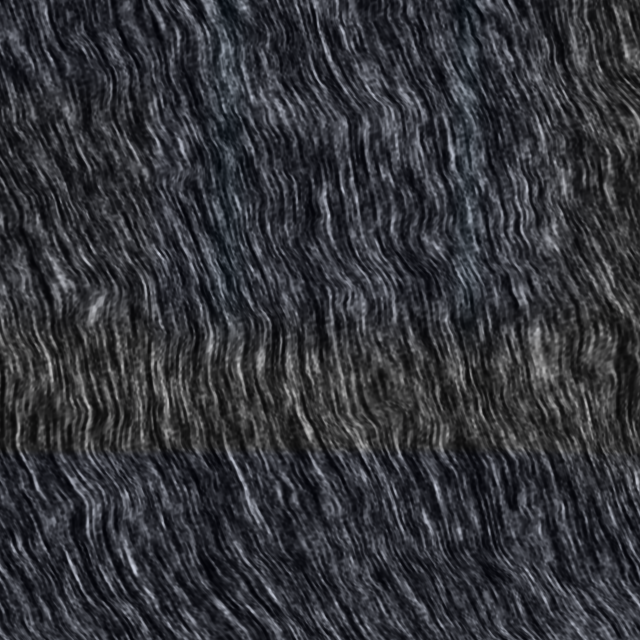
Give the GLSL for this texture, as a WebGL 1 fragment shader.

```glsl
precision highp float;
// Dark polished stone with pale, kinked ribbons of silvery streaks and faint reflections.
uniform vec2 u_resolution;

#define SLANT 0.37         // sideways lean of the streaks
#define FOLD 0.022         // size of the broad folds
#define KINK 0.011         // size of the tight folds
#define RIPPLE 0.0032      // size of the smallest bends
#define BAND_SCALE 46.0    // ribbons and gaps across the canvas
#define STREAK_SCALE 122.0 // streaks and gaps across the canvas
#define FIBRE_SCALE 205.0  // thin fibres across the canvas
#define SPECK_SCALE 270.0  // specks across the canvas
#define CONTRAST 0.65
#define MID_TONE 0.190
#define HAZE 0.020         // strength of the reflections
#define ALTERNATION 0.32   // how strictly pale and dark columns take turns

float hash(vec2 p) {
  vec3 q = fract(vec3(p.xyx) * 0.1031);
  q += dot(q, q.yzx + 33.33);
  return fract((q.x + q.y) * q.z);
}

// Smooth value noise in -1..1.
float noise(vec2 p) {
  vec2 cell = floor(p);
  vec2 f = fract(p);
  f = f * f * (3.0 - 2.0 * f);
  float low = mix(hash(cell), hash(cell + vec2(1.0, 0.0)), f.x);
  float high = mix(hash(cell + vec2(0.0, 1.0)), hash(cell + 1.0), f.x);
  return 2.0 * mix(low, high, f.y) - 1.0;
}

// One column of dashes, shifted along by its own random amount.
float dashes(float column, float along) {
  float y = along + 37.0 * hash(vec2(column, 7.0));
  float row = floor(y);
  float f = smoothstep(0.1, 0.9, fract(y));
  float dash = 2.0 * mix(hash(vec2(column, row)), hash(vec2(column, row + 1.0)), f) - 1.0;
  float side = 2.0 * mod(column, 2.0) - 1.0;
  return ALTERNATION * side + 0.85 * dash;
}

// Staggered streaks: x runs across the grain, y along it.
float streaks(vec2 p) {
  float column = floor(p.x);
  float f = smoothstep(0.1, 0.9, fract(p.x));
  return mix(dashes(column, p.y), dashes(column + 1.0, p.y), f);
}

// Bends the plane into grain coordinates: across, along.
vec2 grainSpace(vec2 p) {
  float across = p.x + SLANT * p.y;
  across += 0.16 * min(p.y - 0.30, 0.0);
  across -= 0.05 * smoothstep(0.28, 0.58, p.y);
  across += FOLD * noise(p * vec2(3.5, 6.0) + 11.3);
  across += KINK * noise(p * vec2(8.0, 15.0) + 41.7);
  across += RIPPLE * noise(p * vec2(24.0, 42.0) + 83.1);
  return vec2(across + 2.0, p.y - 0.3 * p.x + 2.0);
}

// Soft vertical strip around a centre line.
float strip(float x, float centre, float width) {
  float d = (x - centre) / width;
  return exp(-d * d);
}

void main() {
  vec2 uv = gl_FragCoord.xy / u_resolution;
  vec2 g = grainSpace(uv);

  // Uneven ribbon widths, then grain from ribbons to fine specks.
  float drift = 0.006 * noise(g * vec2(22.0, 7.0) + 5.0);
  float tone = 0.75 * streaks(vec2(g.x + drift, g.y) * vec2(BAND_SCALE, 8.0));
  tone += 1.20 * streaks(g * vec2(STREAK_SCALE, 21.0) + 31.0);
  tone += 1.25 * streaks(g * vec2(FIBRE_SCALE, 46.0) + 67.0);
  tone += 0.80 * noise(g * vec2(SPECK_SCALE, 0.7 * SPECK_SCALE));

  // Reflected shapes: a level beam, a left panel and a right glow.
  float beam = smoothstep(0.285, 0.305, uv.y) * (1.0 - smoothstep(0.40, 0.56, uv.y));
  float panel = (1.0 - smoothstep(0.22, 0.26, uv.x)) * smoothstep(0.28, 0.31, uv.y)
    * (1.0 - smoothstep(0.82, 0.90, uv.y));
  float glow = smoothstep(0.75, 1.0, uv.x) * smoothstep(0.15, 0.40, uv.y);
  float haze = clamp(beam + 0.4 * panel + 0.9 * glow, 0.0, 1.3);
  float corner = (1.0 - smoothstep(0.15, 0.32, uv.x)) * smoothstep(0.82, 0.92, uv.y);
  float foot = 1.0 - smoothstep(0.285, 0.305, uv.y);
  float teal = (strip(uv.x, 0.355, 0.03) + strip(uv.x, 0.73, 0.022))
    * smoothstep(0.42, 0.58, uv.y);

  // Log-shaped tone curve with a soft shoulder.
  tone -= 0.30 * corner + 0.12 * foot + 0.10 * panel;
  float value = MID_TONE * exp(CONTRAST * tone - 0.07 * tone * tone);

  // Cool stone, warmed by the haze.
  vec3 coolStone = value * vec3(0.98, 1.00, 1.04) + vec3(-0.003, 0.000, 0.020);
  vec3 warmStone = value * vec3(0.97, 0.97, 0.97) + HAZE * vec3(1.0, 0.97, 1.0);
  vec3 color = mix(coolStone, warmStone, clamp(haze, 0.0, 1.0));
  color += teal * vec3(-0.012, 0.005, 0.006);

  gl_FragColor = vec4(clamp(color, 0.0, 1.0), 1.0);
}
```
